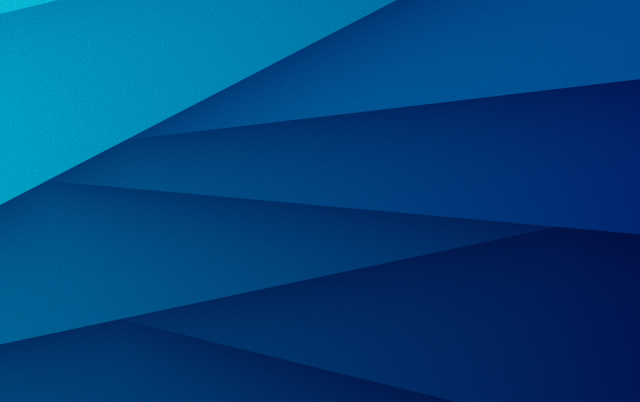
Reproduce this background procedurally as a Shadertoy shader.

```glsl
// Overlapping diagonal paper sheets, cyan to navy, with soft shadows and fine grain.

const int EDGE_COUNT = 6;
const float SHADOW_WIDTH = 0.12;
const float GRAIN_CELLS = 190.0;
const float GRAIN_STRENGTH = 0.10;

// Lower edge of each sheet, front to back: left point, right point.
const vec4 EDGES[EDGE_COUNT] = vec4[](
    vec4(0.000, 0.965, 0.091, 1.000),
    vec4(0.000, 0.490, 0.620, 1.000),
    vec4(0.202, 0.6535, 1.000, 0.803),
    vec4(0.0755, 0.550, 1.000, 0.417),
    vec4(0.000, 0.143, 0.870, 0.4357),
    vec4(0.189, 0.2054, 0.7135, 0.000));

// Sheet colours at the left side (w: shadow strength) and at the right side.
const vec4 LEFT_TINT[EDGE_COUNT + 1] = vec4[](
    vec4(0.03, 0.72, 0.83, 0.00),
    vec4(0.005, 0.63, 0.77, 0.14),
    vec4(0.005, 0.44, 0.65, 0.42),
    vec4(0.005, 0.42, 0.61, 0.40),
    vec4(0.005, 0.40, 0.60, 0.40),
    vec4(0.005, 0.32, 0.53, 0.38),
    vec4(0.005, 0.30, 0.51, 0.40));
const vec3 RIGHT_TINT[EDGE_COUNT + 1] = vec3[](
    vec3(0.03, 0.60, 0.76),
    vec3(0.005, 0.35, 0.59),
    vec3(0.005, 0.30, 0.57),
    vec3(0.005, 0.15, 0.44),
    vec3(0.005, 0.15, 0.40),
    vec3(0.005, 0.09, 0.33),
    vec3(0.005, 0.08, 0.32));

vec2 hash2(vec2 cell) {
    vec3 q = fract(cell.xyx * vec3(0.1031, 0.1030, 0.0973));
    q += dot(q, q.yzx + 33.33);
    return fract((q.xx + q.yz) * q.zy);
}

// Distance to the nearest scattered point.
float cellularNoise(vec2 p) {
    vec2 cell = floor(p);
    vec2 local = fract(p);
    float nearest = 2.0;
    for (int y = -1; y <= 1; y++) {
        for (int x = -1; x <= 1; x++) {
            vec2 offset = vec2(x, y);
            nearest = min(nearest, length(offset + hash2(cell + offset) - local));
        }
    }
    return nearest;
}

// Signed distance to the line through a and b, positive above it.
float heightAbove(vec2 p, vec2 a, vec2 b) {
    vec2 direction = normalize(b - a);
    return dot(p - a, vec2(-direction.y, direction.x));
}

// Sheet gradient darkened near the edge that casts a shadow on it.
vec3 shadeSheet(vec4 leftTint, vec3 rightTint, float across, float shadowDistance) {
    vec3 base = mix(leftTint.rgb, rightTint, across);
    float shadow = leftTint.w * exp(-shadowDistance / SHADOW_WIDTH);
    return base * (1.0 - shadow * vec3(1.0, 1.0, 0.58));
}

void mainImage(out vec4 fragColor, in vec2 fragCoord) {
    vec2 uv = fragCoord / iResolution.xy;
    vec2 aspect = vec2(iResolution.x / iResolution.y, 1.0);
    vec2 p = uv * aspect;
    float softness = 0.75 / iResolution.y;

    // Composite front to back, tracking the nearest shadow-casting edge.
    vec3 color = vec3(0.0);
    float remaining = 1.0;
    float shadowDistance = 10.0;
    for (int i = 0; i < EDGE_COUNT; i++) {
        float height = heightAbove(p, EDGES[i].xy * aspect, EDGES[i].zw * aspect);
        float coverage = smoothstep(-softness, softness, height);
        vec3 sheet = shadeSheet(LEFT_TINT[i], RIGHT_TINT[i], uv.x, shadowDistance);
        color += remaining * coverage * sheet;
        remaining *= 1.0 - coverage;
        shadowDistance = min(shadowDistance, max(-height, 0.0));
    }
    color += remaining * shadeSheet(LEFT_TINT[EDGE_COUNT], RIGHT_TINT[EDGE_COUNT],
                                    uv.x, shadowDistance);

    // Paper grain
    float grain = cellularNoise(p * GRAIN_CELLS) - 0.5;
    color *= 1.0 + GRAIN_STRENGTH * grain;

    fragColor = vec4(clamp(color, 0.0, 1.0), 1.0);
}
```
